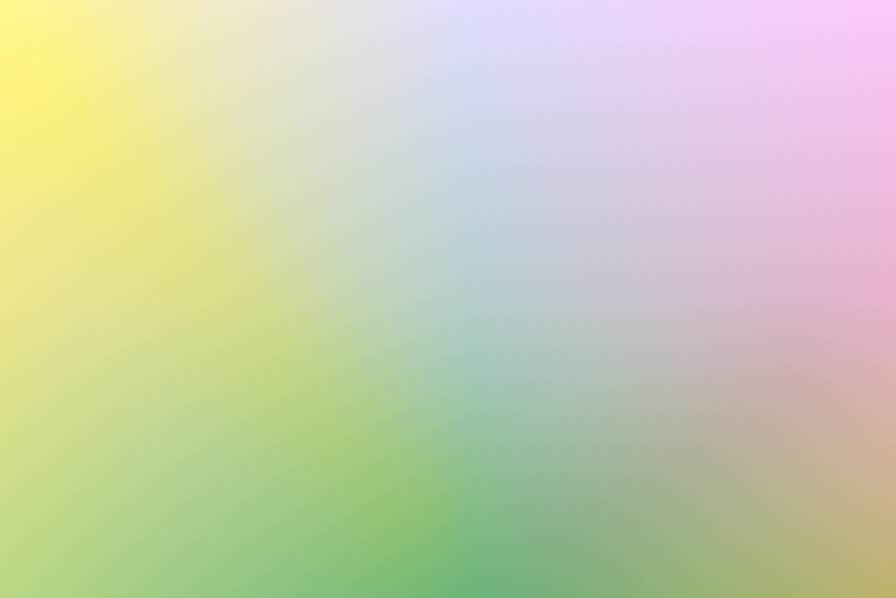
This background is drawn by a Shadertoy shader. Its source:

```glsl
// A soft pastel mesh gradient: yellow, lavender and pink over green and olive.
// Three colour rows are blended linearly along each axis, then two broad
// diagonal creases shift the tint where the colour patches meet.

// Blend of three stops, the second one at position "middle".
vec3 threeStops(vec3 a, vec3 b, vec3 c, float middle, float t) {
    vec3 lower = mix(a, b, clamp(t / middle, 0.0, 1.0));
    return mix(lower, c, clamp((t - middle) / (1.0 - middle), 0.0, 1.0));
}

float segmentDistance(vec2 p, vec2 a, vec2 b) {
    vec2 pa = p - a, ba = b - a;
    return length(pa - ba * clamp(dot(pa, ba) / dot(ba, ba), 0.0, 1.0));
}

// Soft band around a segment, fading with distance.
float crease(vec2 p, vec2 a, vec2 b, float width) {
    float d = segmentDistance(p, a, b) / width;
    return exp(-d * d);
}

void mainImage(out vec4 fragColor, in vec2 fragCoord) {
    vec2 uv = fragCoord / iResolution.xy;
    vec2 scale = vec2(iResolution.x / iResolution.y, 1.0);

    // Colour rows, each from left to right
    vec3 bottom = threeStops(vec3(0.73, 0.845, 0.525), vec3(0.415, 0.705, 0.50),
                             vec3(0.745, 0.70, 0.425), 0.53, uv.x);
    vec3 centre = threeStops(vec3(0.933, 0.902, 0.55), vec3(0.71, 0.804, 0.805),
                             vec3(0.91, 0.698, 0.80), 0.53, uv.x);
    vec3 top = threeStops(vec3(1.0, 0.965, 0.588), vec3(0.878, 0.87, 1.0),
                          vec3(0.996, 0.785, 0.99), 0.52, uv.x);
    vec3 colour = threeStops(bottom, centre, top, 0.5, uv.y);

    // Yellow-green crease falling to the right
    float fall = crease(uv * scale, vec2(0.07, 0.84) * scale,
                        vec2(0.45, 0.16) * scale, 0.15);
    colour += fall * vec3(0.025, 0.012, -0.125);

    // Muted crease rising to the right
    float rise = crease(uv * scale, vec2(0.65, 0.12) * scale,
                        vec2(0.88, 0.36) * scale, 0.13);
    colour += rise * vec3(-0.005, -0.03, -0.015);

    fragColor = vec4(clamp(colour, 0.0, 1.0), 1.0);
}
```
